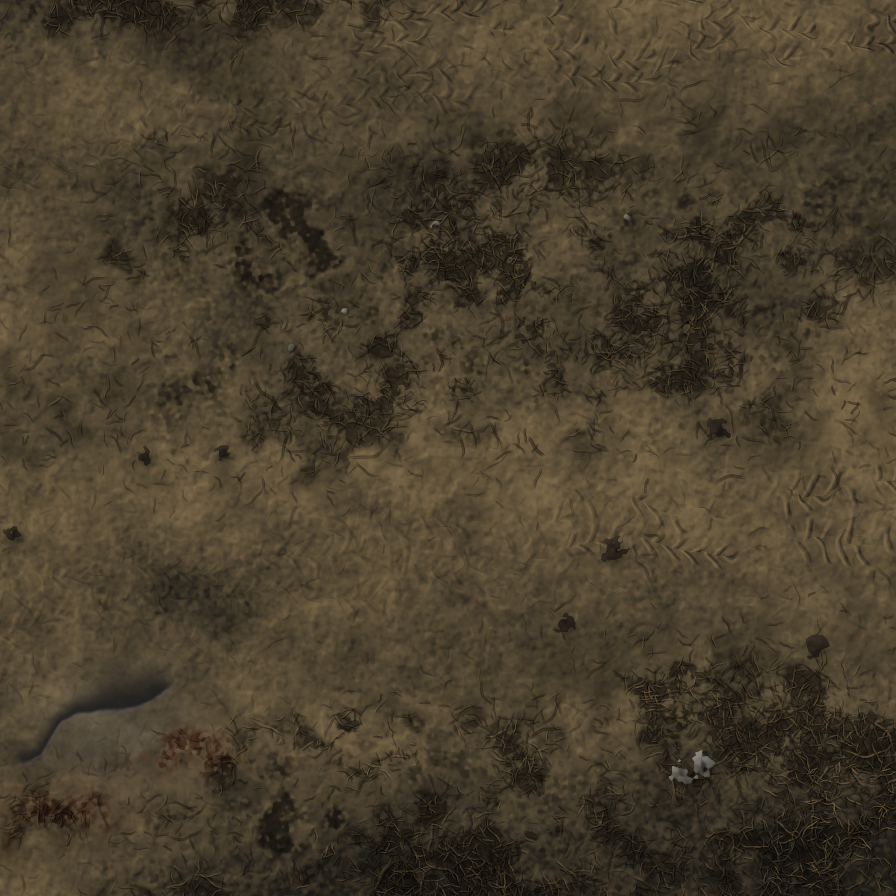
A Shadertoy shader for this texture:

```glsl
vec2 hash22(vec2 c) {
    vec3 q = fract(c.xyx * vec3(.1031, .1030, .0973));
    q += dot(q, q.yzx + 33.33);
    return fract((q.xx + q.yz) * q.zy);
}

// Smooth cellular noise: random cell values blended by distance, about -.5 to .5
float cellNoise(vec2 p) {
    vec2 base = floor(p), sum = vec2(0);
    for (int k = 0; k < 9; k++) {
        vec2 cell = base + vec2(k % 3 - 1, k / 3 - 1);
        vec2 d = p - cell - hash22(cell);
        sum += exp(-5. * dot(d, d)) * vec2(hash22(cell + 57.).x, 1);
    }
    return sum.x / sum.y - .5;
}

float mottle(vec2 p) {
    float sum = 0., amp = 1.;
    for (int k = 0; k < 6; k++) {
        sum += amp * cellNoise(p + 40.);
        p = mat2(1.7, 1.25, -1.25, 1.7) * p + 13.;
        amp *= .8;
    }
    return sum;
}

float blob(vec2 p, vec2 center, vec2 radius) {
    vec2 q = (p - center) / radius;
    return exp(-dot(q, q));
}

// Bent blades, one per cell: x coverage, y shadow, z random tint
vec3 strands(vec2 p, float scale, float seed, float density) {
    float edge = .75 * scale / iResolution.y;
    p *= scale;
    vec2 base = floor(p);
    vec3 result = vec3(0);
    for (int k = 0; k < 9; k++) {
        vec2 cell = base + vec2(k % 3 - 1, k / 3 - 1) + seed;
        vec2 h = hash22(cell), g = hash22(cell + 91.), m = hash22(cell + 37.);
        float a = 6.283 * g.x;
        vec2 q = mat2(cos(a), -sin(a), sin(a), cos(a)) * (p + seed - cell - h);
        q.y += (g.y - .5) * 1.3 * q.x * q.x + .025 * sin(q.x * 9. + h.x * 20.);
        float taper = 1. - smoothstep(.25, .35 + .55 * h.y, abs(q.x));
        float shown = taper * smoothstep(0., .12, density - m.x);
        float width = .022 * taper;
        vec2 cover = shown * (1. - smoothstep(vec2(max(width - edge, 0.)), vec2(width + edge),
                     abs(q.y + vec2(0, sign(cos(a)) * (.03 + edge)))));
        if (cover.x > result.x) result.xz = vec2(cover.x, m.y);
        result.y = max(result.y, cover.y);
    }
    return result;
}

// Curved lug prints either side of a track centre: dark groove, light lip
float tread(float along, float across, float halfWidth) {
    float v = across / halfWidth;
    float lug = abs(fract(v * 1.2 + .5) - .5);
    float phase = 6.283 * (along * 42. + 1.9 * lug * lug + .5 * floor(v * 1.2 + .5)) + 2. * v;
    float prints = smoothstep(.3, 1., sin(phase + .9)) - 1.4 * smoothstep(.45, 1., sin(phase));
    return prints * (1. - smoothstep(.75, 1.1, abs(v))) * smoothstep(.02, .16, lug);
}

void mainImage(out vec4 fragColor, in vec2 fragCoord) {
    vec2 p = fragCoord / iResolution.xy;
    float px = 1. / iResolution.y;
    float grain = mottle(p * 7.), grit = cellNoise(p * 210.);
    float broad = cellNoise(p * 9. + 5.), fine = cellNoise(p * 38.);
    vec2 w = p + .05 * vec2(broad, cellNoise(p * 11. + 70.)) + .02 * fine;

    // Broad light and dark ground
    float middle = blob(w, vec2(.62, .7), vec2(.36, .13));
    float bottom = (1. - smoothstep(.02, .2, w.y)) * smoothstep(.03, .32, w.x);
    float corner = blob(w, vec2(.92, .13), vec2(.24, .13));
    float topLeft = blob(w, vec2(.14, 1.02), vec2(.28, .045));
    float tone = .68 + .25 * blob(w, vec2(.42, .455 + .01 * w.x), vec2(.9, .075));
    tone += .24 * blob(w, vec2(.75, .975), vec2(.48, .05));
    tone += .18 * blob(w, vec2(.07, .88), vec2(.13, .07));
    tone -= .16 * middle + .44 * bottom + .13 * corner + .3 * topLeft;
    tone -= .28 * blob(w, vec2(.21, .935), vec2(.12, .03));
    tone -= .25 * blob(w, vec2(0, .84), vec2(.04, .04));
    tone -= .32 * blob(w, vec2(.23, .35), vec2(.085, .07)) + .1 * blob(w, vec2(.7, .28), vec2(.5, .06));
    tone += .3 * grain + .4 * grit + .3 * (cellNoise(p * 120.) - cellNoise(p * 120. + vec2(-.3, .35)));

    // Tyre tracks
    float wear = smoothstep(-.25, .2, fine + .5 * broad);
    float upper = w.y - (.82 + .25 * p.x - .11 * p.x * p.x);
    float lower = w.y - (.315 + .19 * p.x - .07 * p.x * p.x);
    tone += .34 * wear * (tread(p.x + .02 * fine, upper, .035) * (.35 + .65 * p.x)
          + tread(p.x + .02 * broad, upper - .065, .03) * smoothstep(.25, .5, p.x)
          + tread(p.x + .02 * fine, lower, .055) * (.35 + .65 * smoothstep(.5, .8, p.x)));
    vec3 col = mix(vec3(.11, .102, .085), vec3(.42, .357, .25), clamp(tone, 0., 1.2));

    // Wet grey ground and rusty plants
    col = mix(col, vec3(.27, .25, .215) * (1. + .3 * grain), .65 * blob(w, vec2(.12, .18), vec2(.1, .065)));
    float rust = blob(w, vec2(.2, .145), vec2(.06, .02)) + .6 * blob(w, vec2(.07, .09), vec2(.05, .03));
    col = mix(col, vec3(.23, .135, .08), clamp(rust * (.4 + 2. * fine + grain + 2. * grit), 0., .85));

    // Dark pool: crisp below, fading above
    float rise = p.y - (.145 + .062 * smoothstep(.025, .09, p.x) + .03 * smoothstep(.15, .2, p.x)) - .01 * fine;
    float depth = .017 + .03 * smoothstep(.07, .15, p.x);
    float span = smoothstep(.01, .03, p.x) * (1. - smoothstep(.185 - max(rise, 0.), .198, p.x));
    float pool = span * smoothstep(-.002, .004, rise) * exp(-rise * rise / (depth * depth));
    col = mix(col, vec3(.125, .12, .11), .95 * pool);
    col += vec3(0, .01, .04) * span * exp(-pow(rise / .004, 2.));

    // Dry grass litter over dark clumps
    float straw = blob(p, vec2(.43, .165), vec2(.15, .04)) + blob(p, vec2(.76, .22), vec2(.05, .03))
                + .8 * blob(p, vec2(.95, .12), vec2(.11, .1));
    float density = .07 + .5 * middle + .5 * bottom + .4 * corner + .45 * topLeft + .4 * straw + .5 * rust
                  + .3 * blob(w, vec2(.23, .74), vec2(.09, .05)) + .2 * blob(w, vec2(.4, .55), vec2(.45, .06));
    density = (density + (broad + fine) * smoothstep(.1, .4, density)) * (1. - pool);
    col *= 1. - clamp(2.2 * density * (fine + .5 * broad + grit), -.1, .5);
    for (int k = 0; k < 10; k++) {
        vec3 s = strands(p, 24. + 5.5 * float(k), 17. * float(k) + 3., density);
        vec3 blade = mix(vec3(.12, .1, .07), vec3(.5, .415, .28), s.z * s.z * (.75 + .5 * straw));
        blade = mix(blade, vec3(.27, .15, .09), min(rust, .8));
        col = mix(col, col * .45, .65 * s.y);
        col = mix(col, blade, .65 * s.x);
    }

    // Dark clods, then pale stones: centre and radius
    vec3 stones[13] = vec3[13](vec3(.685, .385, .010), vec3(.63, .305, .009), vec3(.8, .521, .010),
        vec3(.91, .278, .010), vec3(.161, .49, .007), vec3(.248, .495, .006),
        vec3(.015, .405, .007), vec3(.76, .136, .010), vec3(.783, .146, .010), vec3(.325, .613, .004),
        vec3(.386, .652, .003), vec3(.487, .749, .004), vec3(.703, .756, .006));
    for (int k = 0; k < 13; k++) {
        vec2 q = p - stones[k].xy;
        float r = stones[k].z, rough = cellNoise(p * 180.);
        float d = length(q) - r * (1. + 1.8 * rough);
        vec3 stone = k < 7 ? vec3(.12, .1, .08) : vec3(.34, .33, .31);
        stone *= 1. + rough + .2 * (q.y - q.x) / r;
        col *= 1. - .4 * blob(q, vec2(.4, -.5) * r, vec2(r));
        col = mix(col, stone, .85 * (1. - smoothstep(-px, px, d)));
    }
    fragColor = vec4(col, 1);
}
```
